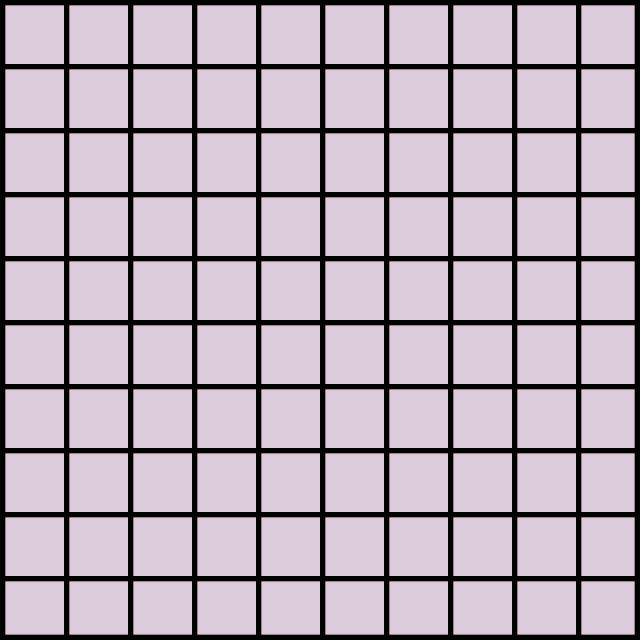
Reproduce this pattern procedurally as a WebGL 1 fragment shader.

```glsl
precision highp float;

// A ten by ten grid of pale lilac tiles divided by thin black rules.
// Each rule starts at a tile's top left corner; one more closes the far edges.
// Rule distances become pixel coverage, which blends the two colours.

uniform vec2 u_resolution;

const float TILES = 10.0;
const float RULE_WIDTH = 1.0 / 120.0;
const vec3 TILE_COLOR = vec3(0.86, 0.795, 0.86);
const vec3 RULE_COLOR = vec3(0.008);

// Signed distance on each axis to a band of the given width around center.
vec2 bandDistance(vec2 p, float center, float width) {
  return abs(p - center) - 0.5 * width;
}

// Signed distance on each axis to bands that start every pitch units.
vec2 repeatedBands(vec2 p, float pitch, float width) {
  vec2 local = mod(p - 0.5 * width + 0.5 * pitch, pitch);
  return bandDistance(local, 0.5 * pitch, width);
}

// Share of a pixel covered, from signed distance on each axis.
vec2 coverage(vec2 distance2, vec2 pixel) {
  return clamp(0.5 - distance2 / pixel, 0.0, 1.0);
}

void main() {
  vec2 pixel = 1.0 / u_resolution;
  vec2 uv = gl_FragCoord.xy * pixel;
  vec2 p = vec2(uv.x, 1.0 - uv.y);  // measured from the top left

  // Repeating rules, joined with the closing right and bottom edges
  vec2 rules = repeatedBands(p, 1.0 / TILES, RULE_WIDTH);
  vec2 edges = bandDistance(p, 1.0 - 0.5 * RULE_WIDTH, RULE_WIDTH);
  vec2 ink = coverage(min(rules, edges), pixel);

  // A tile shows only where neither direction is inked
  float tile = (1.0 - ink.x) * (1.0 - ink.y);
  gl_FragColor = vec4(mix(RULE_COLOR, TILE_COLOR, tile), 1.0);
}
```
